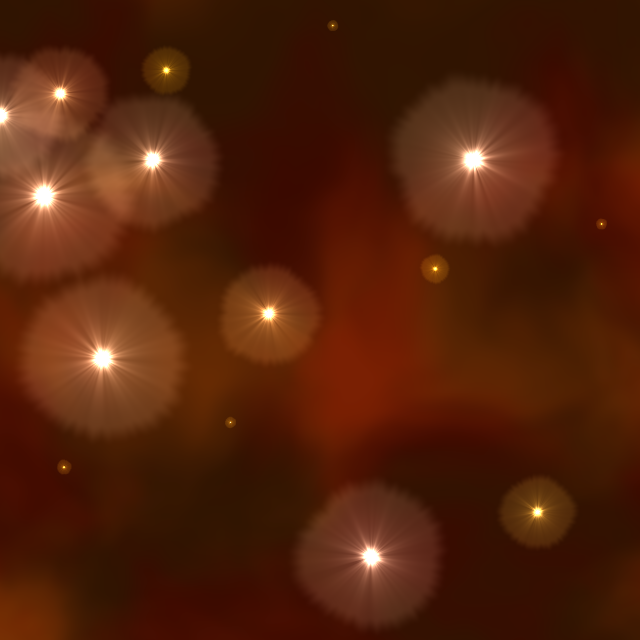
Give the GLSL for this background, as a three.js fragment shader.

```glsl
// Warm nebula with glowing stars: warped gradient noise tints the dust,
// and each star adds a ragged translucent halo, soft rays and a bright core.
// A loop scatters the field by additive steps; a second rings a tight cluster.
varying vec2 vUv;

const int FIELD_STARS = 12;
const int CLUSTER_STARS = 3;

vec2 gradientAt(vec2 cell) {
  float h = fract(sin(dot(cell, vec2(127.1, 311.7))) * 43758.5);
  float angle = 6.2832 * h;
  return vec2(cos(angle), sin(angle));
}

// Gradient noise, roughly -0.7 to 0.7
float gradientNoise(vec2 p) {
  vec2 cell = floor(p);
  vec2 f = fract(p);
  vec2 u = f * f * f * (f * (f * 6.0 - 15.0) + 10.0);
  vec2 e = vec2(1.0, 0.0);
  float a = dot(gradientAt(cell), f);
  float b = dot(gradientAt(cell + e.xy), f - e.xy);
  float c = dot(gradientAt(cell + e.yx), f - e.yx);
  float d = dot(gradientAt(cell + e.xx), f - e.xx);
  return mix(mix(a, b, u.x), mix(c, d, u.x), u.y);
}

float fbm(vec2 p) {
  float sum = 0.0;
  float amplitude = 0.9;
  for (int i = 0; i < 4; i++) {
    sum += amplitude * gradientNoise(p);
    p = p * 2.03 + vec2(5.7, 3.1);
    amplitude *= 0.4;
  }
  return sum;
}

// Smooth clouds from dark olive and maroon to burnt orange
vec3 nebula(vec2 p) {
  vec2 warp = vec2(fbm(p * 1.7 + 4.3), fbm(p * 1.7 + 9.8));
  vec2 q = p + 0.18 * warp;
  float heat = smoothstep(-0.32, 0.6, fbm(q * 2.6 + vec2(1.4, 6.2)));
  float redness = smoothstep(-0.3, 0.35, fbm(q * 3.1 + vec2(12.6, 2.5)));
  vec3 dust = mix(vec3(0.19, 0.08, 0.005), vec3(0.23, 0.035, 0.0), redness);
  vec3 ember = mix(vec3(0.46, 0.19, 0.015), vec3(0.48, 0.125, 0.01), redness);
  return mix(dust, ember, heat);
}

// Small stars are yellow, large ones pale, with some orange between
vec3 starTint(float radius, float seed) {
  vec3 pale = mix(vec3(1.0, 0.84, 0.72), vec3(1.0, 0.66, 0.42),
                  0.6 * fract(seed * 0.37) * smoothstep(0.14, 0.09, radius));
  return mix(vec3(0.95, 0.7, 0.1), pale, smoothstep(0.04, 0.11, radius));
}

// Light of one star; p is relative to its centre
vec3 star(vec2 p, float radius, float seed) {
  float dist = max(length(p), 0.00001);
  float d = dist / radius;
  vec2 dir = p / dist;
  vec2 shift = vec2(seed * 7.3, seed * 3.9);

  // Uneven outline with fine notches
  float rim = 0.97 + 0.14 * gradientNoise(dir * 1.2 + shift)
                   + 0.06 * gradientNoise(dir * 9.0 + shift);
  float disc = 1.0 - smoothstep(rim * 0.76, rim, d);
  float inner = max(1.0 - d, 0.0);

  // Rays brighten some directions around the core
  float rays = 0.9 + 1.1 * gradientNoise(dir * 3.5 + shift)
                   + 0.6 * gradientNoise(dir * 8.0 - shift);
  float halo = disc * (0.11 + 0.13 * inner * inner);
  float glow = disc * max(rays, 0.15) * 0.009 / (d * d + 0.008);

  // Slightly lumpy burnt-out centre
  float lump = 1.0 + 0.25 * gradientNoise(dir * 2.5 - shift);
  float core = 1.4 * exp(-pow(d / (0.085 * lump), 2.0));
  vec3 tint = starTint(radius, seed);
  vec3 coreTint = mix(tint, vec3(1.0, 0.96, 0.88), 0.5);
  return tint * (halo + glow) + coreTint * core;
}

// Evenly stepped stars that shrink along the sequence
vec3 starField(vec2 p) {
  vec3 light = vec3(0.0);
  for (int i = 0; i < FIELD_STARS; i++) {
    float n = float(i);
    vec2 centre = fract(vec2(0.74, 0.75) + n * vec2(0.42, 0.69));
    float radius = mix(0.148, 0.01, smoothstep(0.0, 8.8, n));
    light += star(p - centre, radius, n + 1.0);
  }
  return light;
}

// Close group of overlapping halos around one centre
vec3 starCluster(vec2 p, vec2 middle, float spread) {
  vec3 light = vec3(0.0);
  for (int i = 0; i < CLUSTER_STARS; i++) {
    float n = float(i);
    float angle = 3.93 + 2.2 * n;
    vec2 centre = middle + spread * vec2(cos(angle), sin(angle));
    light += star(p - centre, 0.152 - 0.034 * n, n + 20.0);
  }
  return light;
}

void main() {
  vec3 color = nebula(vUv);
  color += starField(vUv);
  color += starCluster(vUv, vec2(0.14, 0.765), 0.1);
  gl_FragColor = vec4(clamp(color, 0.0, 1.0), 1.0);
}
```
